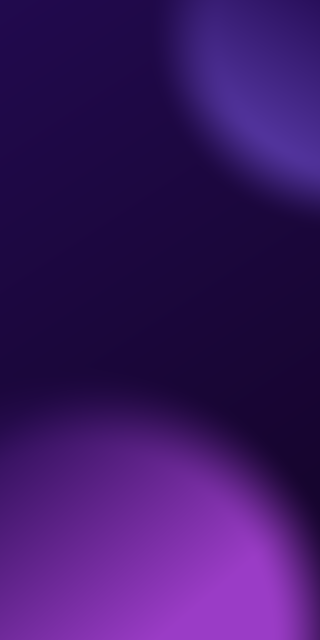
Write a WebGL 1 fragment shader that draws this background.

```glsl
precision highp float;
// Two soft glowing discs, violet below and indigo above, on a deep purple gradient.

uniform vec2 u_resolution;

// Canvas space: one unit wide, two units tall, origin at the lower left.
const vec2 CANVAS = vec2(1.0, 2.0);

// Backdrop, shaded from the upper left to the lower right
const vec3 BACK_LIGHT = vec3(0.130, 0.038, 0.305);
const vec3 BACK_DARK = vec3(0.088, 0.018, 0.185);
const vec2 BACK_DIR = vec2(0.55, -0.835);
const vec2 BACK_SPAN = vec2(-1.67, 0.10);

// Violet disc
const vec2 VIOLET_CENTER = vec2(0.255, 0.0);
const float VIOLET_RADIUS = 0.725;
const float VIOLET_BLUR = 0.135;
const vec3 VIOLET_DARK = vec3(0.180, 0.055, 0.345);
const vec3 VIOLET_BRIGHT = vec3(0.605, 0.235, 0.775);
const vec2 VIOLET_DIR = vec2(0.65, -0.76);
const vec2 VIOLET_SPAN = vec2(-0.50, 0.32);

// Indigo disc
const vec2 INDIGO_CENTER = vec2(1.09, 1.90);
const float INDIGO_RADIUS = 0.515;
const float INDIGO_BLUR = 0.115;
const vec3 INDIGO_DARK = vec3(0.155, 0.055, 0.350);
const vec3 INDIGO_BRIGHT = vec3(0.325, 0.205, 0.620);
const vec2 INDIGO_DIR = vec2(-0.55, -0.835);
const vec2 INDIGO_SPAN = vec2(-2.23, -1.76);

// Linear blend of two colours along a direction
vec3 ramp(vec2 p, vec2 dir, vec2 span, vec3 from, vec3 to) {
  float t = (dot(p, dir) - span.x) / (span.y - span.x);
  return mix(from, to, clamp(t, 0.0, 1.0));
}

// Coverage of a disc with a blurred rim
float softDisc(vec2 p, vec2 center, float radius, float blur) {
  return 1.0 - smoothstep(-blur, blur, length(p - center) - radius);
}

void main() {
  vec2 p = gl_FragCoord.xy / u_resolution * CANVAS;

  vec3 color = ramp(p, BACK_DIR, BACK_SPAN, BACK_LIGHT, BACK_DARK);

  vec3 indigo = ramp(p, INDIGO_DIR, INDIGO_SPAN, INDIGO_DARK, INDIGO_BRIGHT);
  color = mix(color, indigo, softDisc(p, INDIGO_CENTER, INDIGO_RADIUS, INDIGO_BLUR));

  vec3 violet = ramp(p, VIOLET_DIR, VIOLET_SPAN, VIOLET_DARK, VIOLET_BRIGHT);
  color = mix(color, violet, softDisc(p, VIOLET_CENTER, VIOLET_RADIUS, VIOLET_BLUR));

  gl_FragColor = vec4(color, 1.0);
}
```
